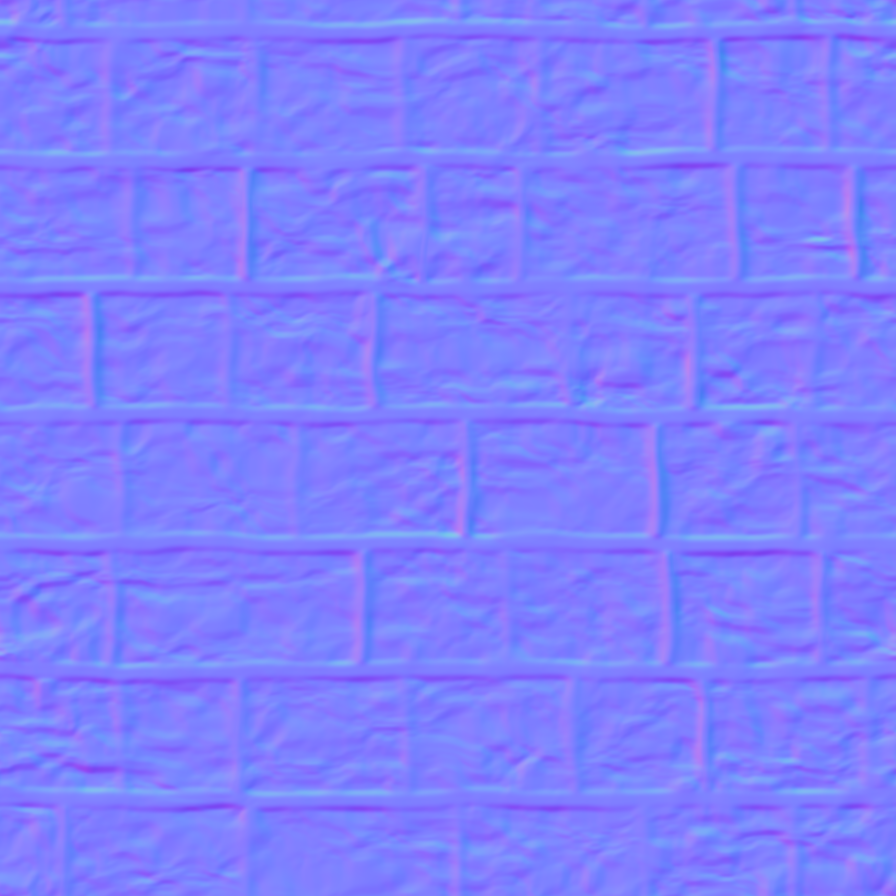
Reproduce this texture map procedurally as a three.js fragment shader.

```glsl
// Tangent-space normal map of a rough brick wall: seven courses of uneven bricks.
varying vec2 vUv;

const float COURSES = 7.0;            // rows of bricks up the tile
const float COURSE_SHIFT = 0.108;     // height of the lowest bed joint
const float BED_WIDTH = 0.0098;       // half width of horizontal joints
const float HEAD_WIDTH = 0.0090;      // half width of vertical joints
const float JOINT_DEPTH = 0.0018;
const float JOINT_JITTER = 0.52;      // spread of brick lengths, in bricks
const vec2 GRAIN_CELLS = vec2(42.0, 62.0);
const float GRAIN_DEPTH = 0.0027;
const float WOBBLE = 0.0065;          // waviness of the joints
const float SLOPE_STEP = 0.0016;

float hash(vec2 p) {
  return fract(sin(dot(p, vec2(12.9898, 78.233))) * 43758.5453);
}

// Smooth value noise that tiles over the unit square.
float noise(vec2 uv, vec2 cells, float seed) {
  vec2 p = uv * cells;
  vec2 i = floor(p);
  vec2 f = p - i;
  f = f * f * f * (f * (f * 6.0 - 15.0) + 10.0);
  vec2 a = mod(i, cells) + seed;
  vec2 b = mod(i + 1.0, cells) + seed;
  return mix(mix(hash(a), hash(vec2(b.x, a.y)), f.x),
             mix(hash(vec2(a.x, b.y)), hash(b), f.x), f.y);
}

// Vertical joints of one course: uneven spacing, some almost filled in.
float headJoints(float x, float row) {
  float bricks = 6.0 - step(abs(mod(row, 5.0) - 1.5), 0.6);
  float along = x * bricks - 0.5 * hash(vec2(row, 3.7));
  float groove = 0.0;
  for (int k = -1; k <= 1; k++) {
    float cell = floor(along) + float(k);
    vec2 id = vec2(mod(cell, bricks), row);
    float joint = cell + 0.5 + JOINT_JITTER * (hash(id + 21.3) - 0.5);
    float d = (along - joint) / (bricks * HEAD_WIDTH);
    groove = max(groove, mix(0.45, 1.7, hash(id + 47.1)) * exp(-d * d));
  }
  return groove;
}

float wallHeight(vec2 uv) {
  // Hand-laid waviness
  vec2 bend = vec2(noise(uv, vec2(9.0, 24.0), 5.0),
                   noise(uv, vec2(13.0, 7.0), 11.0)) - 0.5;
  bend += 0.4 * (vec2(noise(uv, vec2(28.0), 17.0),
                      noise(uv, vec2(31.0), 23.0)) - 0.5);
  vec2 p = uv + WOBBLE * bend;

  // Mortar grooves
  float course = (p.y - COURSE_SHIFT) * COURSES;
  float row = mod(floor(course), COURSES);
  float d = (fract(course + 0.5) - 0.5) / (COURSES * BED_WIDTH);
  float bed = exp(-d * d * d * d);
  float groove = 1.0 - (1.0 - bed) * (1.0 - headJoints(p.x, row));
  float wear = mix(0.5, 1.5, noise(uv, vec2(8.0, 11.0), 31.0));

  // Chipped stone grain, rougher in patches
  vec2 q = uv + 0.022 * bend.yx;
  float grain = noise(q, GRAIN_CELLS, 41.0)
              + 0.9 * noise(q, floor(GRAIN_CELLS * 0.52), 53.0)
              + 0.22 * noise(q, GRAIN_CELLS * 2.0, 67.0) - 1.06;
  float rough = mix(0.35, 1.4, noise(uv, vec2(6.0, 7.0), 71.0));
  grain *= rough * (1.0 - 0.75 * clamp(groove, 0.0, 1.0));

  return GRAIN_DEPTH * grain - JOINT_DEPTH * wear * groove;
}

void main() {
  // Central differences; green points down the wall
  vec2 e = vec2(SLOPE_STEP, 0.0);
  vec2 slope = vec2(wallHeight(vUv + e.xy) - wallHeight(vUv - e.xy),
                    wallHeight(vUv + e.yx) - wallHeight(vUv - e.yx))
             / (2.0 * SLOPE_STEP);
  vec3 normal = normalize(vec3(-slope.x, slope.y, 1.0));
  gl_FragColor = vec4(normal * 0.5 + 0.5, 1.0);
}
```
